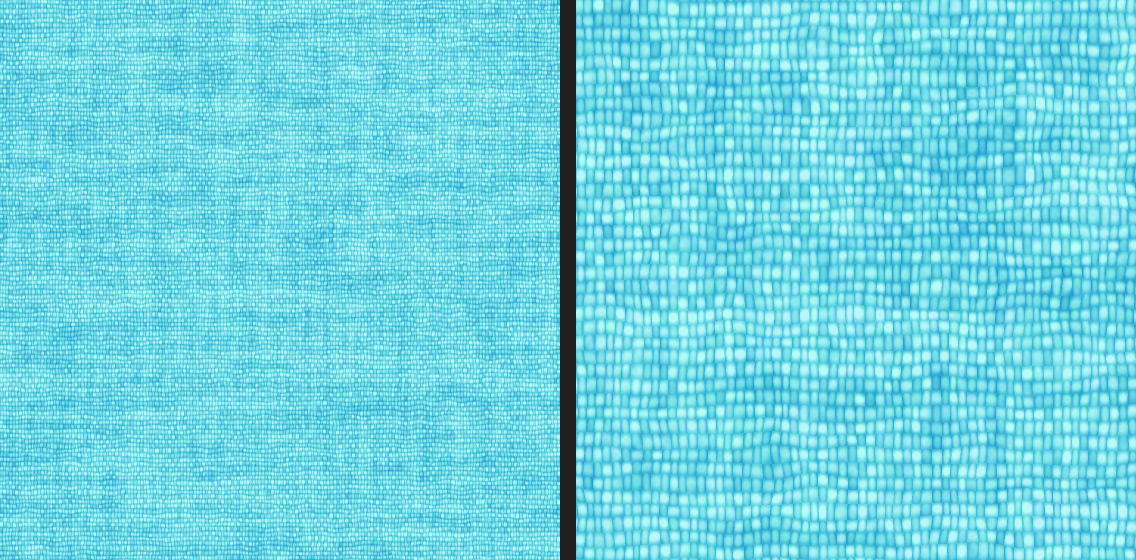
Left: the whole. Right: its middle third, enlarged.
Write a WebGL 1 fragment shader that draws this texture.

```glsl
precision highp float;
// Plain-woven turquoise cloth: bright weft stitches alternate, brick fashion,
// with duller warp stitches over dark gaps. Noise stretched along the yarns
// gives thin slubs and streaks; finer noise gives uneven stitches and fibres.

uniform vec2 u_resolution;

#define THREADS vec2(180.0, 120.0)   // warp columns, weft rows
#define WANDER 0.30                  // sideways drift, in thread pitches
#define RELIEF 0.56                  // contrast between crown and gap
#define STITCH_CONTRAST 0.20         // weft stitches brighter than warp
#define WEFT_STREAK 0.30
#define WARP_STREAK 0.20
#define STITCH_VARIATION 0.36
#define FIBRE_GRAIN 0.24
#define DEEP vec3(0.13, 0.63, 0.80)
#define BODY vec3(0.41, 0.85, 0.895)
#define SHEEN vec3(0.72, 0.975, 0.97)

float hash(vec2 p) {
  vec3 q = fract(vec3(p.xyx) * 0.1031);
  q += dot(q, q.yzx + 33.33);
  return fract((q.x + q.y) * q.z);
}

// Smooth value noise centred on zero.
float noise(vec2 p) {
  vec2 i = floor(p);
  vec2 f = fract(p);
  f = f * f * (3.0 - 2.0 * f);
  return mix(mix(hash(i), hash(i + vec2(1.0, 0.0)), f.x),
             mix(hash(i + vec2(0.0, 1.0)), hash(i + 1.0), f.x), f.y) - 0.5;
}

// Shade of one yarn: slubs on its own thread plus soft bands over neighbours.
float yarnShade(float along, float thread, float threadCount, float seed) {
  float slub = noise(vec2(along * 16.0 + seed, thread + 0.5 * seed));
  float band = noise(vec2(along * 5.0 + seed, thread / threadCount * 46.0));
  return 0.95 * slub + 0.45 * band;
}

// Rounded stitch: x runs along the yarn, y across it, both from the centre.
float crown(vec2 q) {
  return 1.0 - smoothstep(0.3, 1.15, length(q / vec2(0.68, 0.48)));
}

vec3 clothColor(float tone) {
  vec3 lower = mix(DEEP, BODY, clamp(tone * 2.0, 0.0, 1.0));
  return mix(lower, SHEEN, clamp(tone * 2.0 - 1.0, 0.0, 1.0));
}

vec3 cloth(vec2 uv) {
  // Let the threads drift slightly from a perfect grid.
  vec2 drift = vec2(noise(uv * vec2(80.0, 50.0)),
                    noise(uv * vec2(40.0, 70.0) + 71.0));
  vec2 p = uv * THREADS + 2.0 * WANDER * drift;
  vec2 cell = floor(p);
  vec2 q = fract(p) - 0.5;

  // Alternate cells show weft on top, then warp.
  float weftOnTop = mod(cell.x + cell.y, 2.0);
  float height = mix(crown(q.yx), crown(q), weftOnTop);

  // Streaks belong to both systems, strongest on the yarn that lies on top.
  float weft = yarnShade(uv.x, p.y, THREADS.y, 13.0);
  float warp = yarnShade(uv.y, p.x, THREADS.x, 57.0);
  float streak = WEFT_STREAK * weft * mix(0.7, 1.1, weftOnTop)
               + WARP_STREAK * warp * mix(1.1, 0.7, weftOnTop);

  // Uneven stitches, broad cloudiness and fine fibres.
  float stitch = STITCH_VARIATION * (hash(cell + 19.0) - 0.5) * height;
  float cloud = 0.08 * noise(uv * vec2(5.0, 7.0) + 31.0);
  float fibre = FIBRE_GRAIN * noise(uv * 250.0 + 7.0);

  // Light from above, caught mostly by the weft stitches.
  float light = 0.2 * q.y * height + STITCH_CONTRAST * (weftOnTop - 0.5);
  float tone = 0.5 + RELIEF * (height - 0.48) + streak + stitch + cloud
             + fibre + light;

  // Dyed fibres lean a little towards green or blue.
  float hue = noise(uv * 130.0 + 43.0);
  return clothColor(tone) + hue * vec3(0.0, 0.035, -0.02);
}

void main() {
  // Average four samples per pixel to smooth the stitch edges.
  vec3 color = vec3(0.0);
  for (int i = 0; i < 4; i++) {
    float k = float(i);
    vec2 offset = vec2(mod(k, 2.0), floor(k * 0.5)) * 0.5 - 0.25;
    color += 0.25 * cloth((gl_FragCoord.xy + offset) / u_resolution);
  }
  gl_FragColor = vec4(color, 1.0);
}
```
